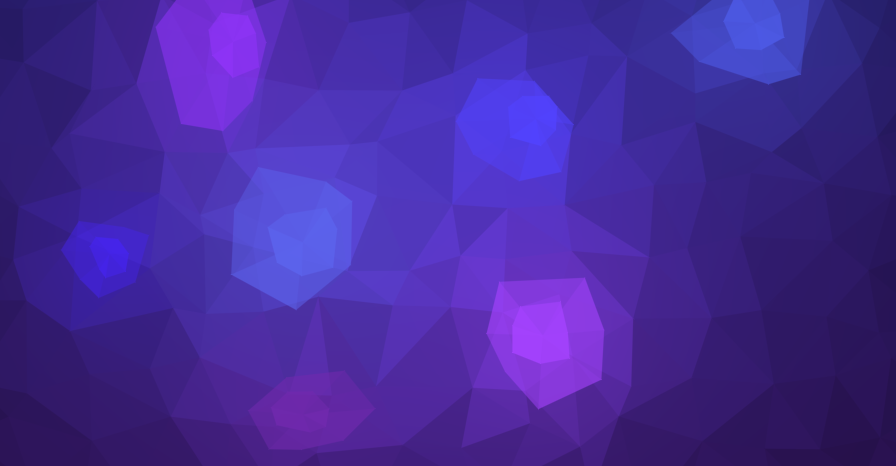
Reproduce this background procedurally as a WebGL 2 fragment shader.

```glsl
#version 300 es
precision highp float;
// Low-poly night gradient: a jittered triangle mesh samples a soft violet field,
// and seven glowing crystals (irregular fans of facets around a bright hub)
// are laid over it. Lengths are in canvas heights, origin at the lower left.

#define CELL 0.13          // mesh cell size
#define JITTER 0.72        // vertex displacement in cells
#define FLATNESS 0.8       // 1 = fully flat facets
#define FACET_CONTRAST 0.13
#define HALO_SIZE 1.65
#define HALO_GAIN 0.42
#define SHELL_OPACITY 0.66
#define CORE_OPACITY 0.92
#define CORE_SCALE 0.50
#define SPOKES 7

uniform vec2 u_resolution;
out vec4 fragColor;

const int GLOWS = 7;
const vec3 MID_VIOLET = vec3(0.31, 0.19, 0.71);
const vec3 EDGE_INDIGO = vec3(0.13, 0.07, 0.30);

// Crystal centre (xy) and radii (zw)
const vec4 SHELL[GLOWS] = vec4[](
  vec4(0.475, 0.88, 0.125, 0.16), vec4(1.11, 0.73, 0.125, 0.13),
  vec4(1.61, 0.94, 0.15, 0.13), vec4(0.23, 0.45, 0.085, 0.09),
  vec4(0.63, 0.51, 0.15, 0.15), vec4(1.16, 0.28, 0.135, 0.14),
  vec4(0.65, 0.115, 0.13, 0.10));
// Bright hub inside each crystal
const vec2 HUB[GLOWS] = vec2[](
  vec2(0.50, 0.91), vec2(1.15, 0.745), vec2(1.62, 0.95), vec2(0.235, 0.455),
  vec2(0.65, 0.48), vec2(1.165, 0.28), vec2(0.65, 0.11));
const vec3 TINT[GLOWS] = vec3[](
  vec3(0.56, 0.20, 0.97), vec3(0.32, 0.26, 1.0), vec3(0.30, 0.35, 0.90),
  vec3(0.27, 0.14, 0.93), vec3(0.36, 0.39, 0.93), vec3(0.65, 0.26, 1.0),
  vec3(0.44, 0.16, 0.68));

float hash(vec2 p) {
  return fract(sin(dot(p, vec2(127.1, 311.7))) * 4375.85);
}

float cross2(vec2 a, vec2 b) { return a.x * b.y - a.y * b.x; }

float edgeDistance(vec2 p, vec2 a, vec2 b) {
  return cross2(b - a, p - a) / max(length(b - a), 1e-4);
}

// Smooth coverage of triangle abc, for either winding
float triangle(vec2 p, vec2 a, vec2 b, vec2 c) {
  float side = sign(cross2(b - a, c - a));
  float d = min(min(side * edgeDistance(p, a, b), side * edgeDistance(p, b, c)),
                side * edgeDistance(p, c, a));
  float blur = 0.8 / u_resolution.y;
  return smoothstep(-blur, blur, d);
}

// Soft background with a halo around every crystal
vec3 field(vec2 p) {
  vec2 q = (p - vec2(0.87, 0.54)) / vec2(0.78, 0.64);
  vec3 col = mix(EDGE_INDIGO, MID_VIOLET, exp(-dot(q, q)));
  col += vec3(-0.02, 0.03, 0.07) * (p.y - 0.5);
  for (int i = 0; i < GLOWS; i++) {
    vec2 d = (p - SHELL[i].xy) / (SHELL[i].zw * HALO_SIZE);
    col = mix(col, TINT[i], HALO_GAIN * exp(-dot(d, d)));
  }
  return col;
}

vec2 meshVertex(vec2 id) {
  vec2 offset = vec2(hash(id), hash(id + 37.4)) - 0.5;
  return (id + 0.5 + JITTER * offset) * CELL;
}

// Adds one shaded mesh facet to the weighted colour sum
void addFacet(inout vec4 sum, vec2 p, vec2 a, vec2 b, vec2 c) {
  float w = triangle(p, a, b, c);
  if (w <= 0.0) return;
  vec2 middle = (a + b + c) / 3.0;
  float shade = 1.0 + FACET_CONTRAST * (hash(middle * 9.0) - 0.5);
  sum += w * vec4(field(mix(p, middle, FLATNESS)) * shade, 1.0);
}

vec3 mesh(vec2 p) {
  vec4 sum = vec4(0.0);
  vec2 home = floor(p / CELL - 0.5);
  for (int j = -1; j <= 1; j++)
  for (int i = -1; i <= 1; i++) {
    vec2 id = home + vec2(i, j);
    vec2 a = meshVertex(id), b = meshVertex(id + vec2(1, 0));
    vec2 c = meshVertex(id + 1.0), d = meshVertex(id + vec2(0, 1));
    // Split along the shorter diagonal
    if (distance(a, c) < distance(b, d)) {
      addFacet(sum, p, a, b, c);
      addFacet(sum, p, a, c, d);
    } else {
      addFacet(sum, p, a, b, d);
      addFacet(sum, p, b, c, d);
    }
  }
  return sum.w > 0.0 ? sum.rgb / sum.w : field(p);
}

vec2 rimVertex(vec2 centre, vec2 radius, int spoke, float seed) {
  vec2 key = vec2(float(spoke % SPOKES), seed);
  float angle = 6.28319 * (key.x + 0.6 * hash(key)) / float(SPOKES);
  return centre + radius * (0.78 + 0.42 * hash(key + 5.3)) * vec2(cos(angle), sin(angle));
}

// Fan of translucent facets from the hub to an irregular rim
vec3 crystal(vec3 under, vec2 p, vec2 centre, vec2 radius, vec2 hub, vec3 tint, float opacity, float seed) {
  vec2 reach = abs(p - centre) / radius;
  if (max(reach.x, reach.y) > 1.3) return under;
  float alpha = 0.0, cover = 0.0;
  for (int k = 0; k < SPOKES; k++) {
    float w = triangle(p, hub, rimVertex(centre, radius, k, seed), rimVertex(centre, radius, k + 1, seed));
    cover += w;
    alpha += w * opacity * mix(0.6, 1.0, hash(vec2(float(k) + 2.7, seed)));
  }
  return mix(under, tint, alpha / max(cover, 1.0));
}

void main() {
  vec2 p = gl_FragCoord.xy / u_resolution.y;
  vec3 col = mesh(p);
  for (int i = 0; i < GLOWS; i++) {
    float seed = float(i) * 3.1 + 1.0;
    vec4 s = SHELL[i];
    col = crystal(col, p, s.xy, s.zw, HUB[i], TINT[i], SHELL_OPACITY, seed);
    col = crystal(col, p, HUB[i], s.zw * CORE_SCALE, HUB[i], TINT[i], CORE_OPACITY, seed + 1.7);
  }
  fragColor = vec4(col, 1.0);
}
```
